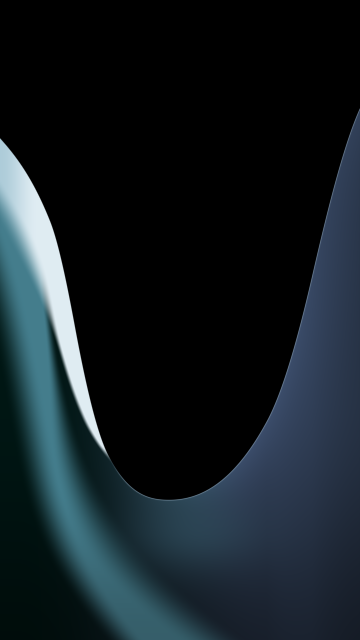
Write a Shadertoy shader that draws this background.

```glsl
// A glossy wave: a black valley cut into folds of dark green, teal and slate blue.
// Smooth cubic curves place the valley rim and the folds; soft masks and
// distance glows shade them. Lengths are in canvas heights, origin lower left.

const float ASPECT = 0.5625;

const vec3 DEEP_GREEN = vec3(0.000, 0.085, 0.075);
const vec3 SLATE      = vec3(0.145, 0.190, 0.260);
const vec3 TEAL       = vec3(0.265, 0.490, 0.550);
const vec3 DIM_TEAL   = vec3(0.210, 0.370, 0.415);
const vec3 HAZE       = vec3(0.220, 0.360, 0.430);
const vec3 BLUE       = vec3(0.255, 0.330, 0.460);
const vec3 ICE        = vec3(0.875, 0.925, 0.950);
const vec3 ICE_SHADE  = vec3(0.680, 0.800, 0.850);
const vec3 RIM_LIGHT  = vec3(0.600, 0.700, 0.780);

// Cubic segment through two knots with given end values and slopes.
float hermite(float t, vec2 knot, vec2 value, vec2 slope) {
    float span = knot.y - knot.x;
    float s = clamp((t - knot.x) / span, 0.0, 1.0);
    float r = 1.0 - s;
    return mix(value.x, value.y, s * s * (3.0 - 2.0 * s))
         + span * s * r * (slope.x * r - slope.y * s);
}

// Three joined cubic segments.
float curve(float t, vec4 knot, vec4 value, vec4 slope) {
    if (t < knot.y) return hermite(t, knot.xy, value.xy, slope.xy);
    if (t < knot.z) return hermite(t, knot.yz, value.yz, slope.yz);
    return hermite(t, knot.zw, value.zw, slope.zw);
}

// Height of the valley rim at x.
float valley(float x) {
    if (x < 0.169)
        return curve(x, vec4(0.0, 0.078, 0.117, 0.169),
                        vec4(0.784, 0.655, 0.490, 0.289),
                        vec4(-1.1, -2.5, -5.4, -1.95));
    if (x < 0.264)
        return hermite(x, vec2(0.169, 0.264), vec2(0.289, 0.219), vec2(-1.95, 0.0));
    return curve(x, vec4(0.264, 0.417, 0.488, 0.5625),
                    vec4(0.219, 0.342, 0.570, 0.831),
                    vec4(0.0, 1.85, 4.35, 2.2));
}

// Approximate distance below the rim, positive inside the wave.
float depthBelowRim(vec2 p) {
    float e = 0.001;
    float slope = (valley(p.x + e) - valley(p.x - e)) / (2.0 * e);
    return (valley(p.x) - p.y) / sqrt(1.0 + slope * slope);
}

float softStep(float d, float softness) {
    return smoothstep(-softness, softness, d);
}

// Dark body with a blue glow beside the rim and haze under the valley.
vec3 bodyColor(vec2 p, float depth) {
    vec3 color = mix(DEEP_GREEN, SLATE, smoothstep(0.03, 0.42, p.x));
    color *= mix(0.55, 1.0, smoothstep(-0.05, 0.38, p.y));
    float strength = smoothstep(0.10, 0.38, p.x) * mix(0.80, 0.45, smoothstep(0.40, 0.75, p.y));
    vec3 glow = mix(HAZE, BLUE, smoothstep(0.26, 0.40, p.x));
    color = mix(color, glow, strength * exp(-max(depth, 0.0) / 0.065));
    vec2 q = (p - vec2(0.30, 0.165)) / vec2(0.10, 0.055);
    return mix(color, HAZE, 0.40 * exp(-dot(q, q)));
}

// Teal ribbon: crisp on its upper right side, spreading towards the foot.
float ribbonMask(vec2 p) {
    float left = curve(p.y, vec4(0.0, 0.154, 0.349, 0.64),
                            vec4(0.195, 0.094, 0.044, -0.025),
                            vec4(-0.85, -0.42, -0.185, -0.35));
    float right = curve(p.y, vec4(0.0, 0.14, 0.36, 0.55),
                             vec4(0.332, 0.178, 0.094, 0.070),
                             vec4(-1.35, -0.74, -0.155, -0.10));
    float spread = mix(0.055, 0.007, smoothstep(0.0, 0.50, p.y));
    return softStep(p.x - left, 0.030) * softStep(right - p.x, spread);
}

// Pale crest between its inner edge and the rim, tapering to a tip.
float crestMask(vec2 p) {
    float inner = p.y < 0.6875
        ? curve(p.y, vec4(0.273, 0.349, 0.531, 0.6875),
                     vec4(0.180, 0.130, 0.0716, 0.0),
                     vec4(-0.90, -0.44, -0.32, -0.62))
        : 0.62 * (0.6875 - p.y);
    float softness = mix(0.004, 0.022, smoothstep(0.45, 0.65, p.y));
    float tip = smoothstep(0.268, 0.305, p.y) * step(p.x, 0.25);
    return softStep(p.x - inner, softness) * tip;
}

void mainImage(out vec4 fragColor, in vec2 fragCoord) {
    vec2 p = fragCoord / iResolution.xy * vec2(ASPECT, 1.0);
    float pixel = 1.0 / iResolution.y;
    float depth = depthBelowRim(p);

    // Layers from back to front.
    vec3 color = bodyColor(p, depth);
    vec3 ribbon = mix(DIM_TEAL, TEAL, smoothstep(0.0, 0.25, p.y));
    color = mix(color, ribbon, ribbonMask(p));
    vec3 crest = mix(ICE_SHADE, ICE, smoothstep(0.0, 0.06, p.x));
    color = mix(color, crest, crestMask(p));

    // Hairline highlight, then the black valley above it.
    float rim = exp(-pow(depth / 0.0013, 2.0)) * smoothstep(0.16, 0.20, p.x);
    color = mix(color, RIM_LIGHT, 0.6 * rim);
    color *= softStep(depth, 0.75 * pixel);

    fragColor = vec4(color, 1.0);
}
```
